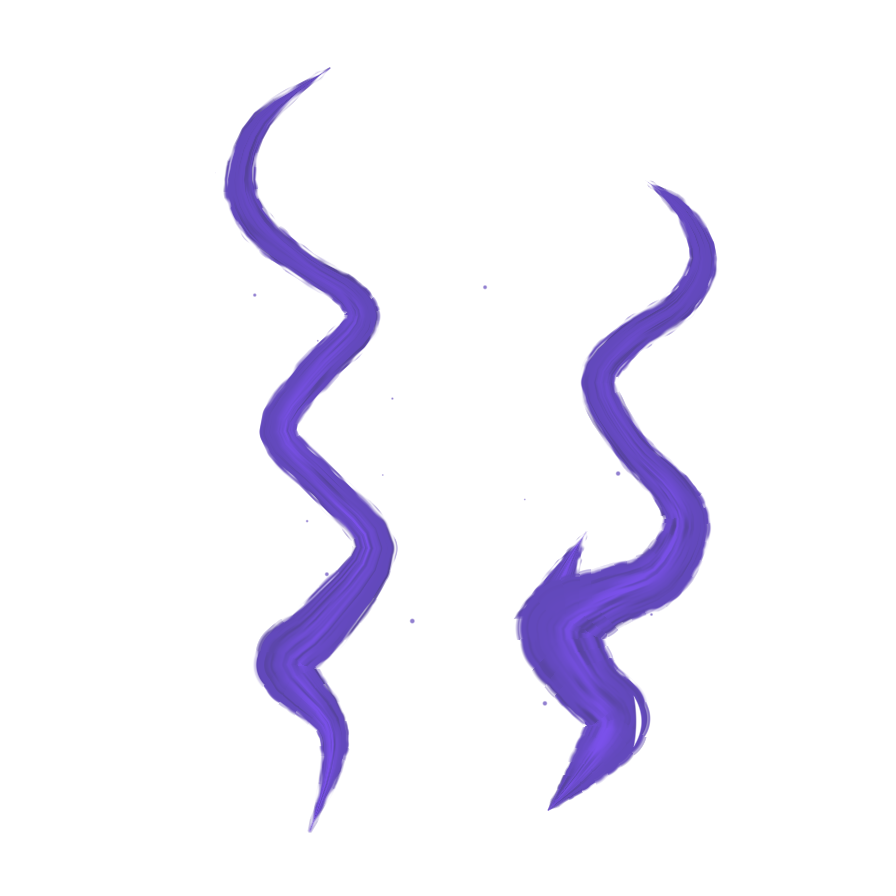
This background is drawn by a Shadertoy shader. Its source:

```glsl
// Two wavy locks of violet hair on white, with a small barb and stray specks.
// Each lock is a Catmull-Rom curve (x, y, half width); the nearest point on it
// gives across/along coordinates that drive fibres, sheen and ragged edges.

const vec3 PAPER  = vec3(1.0);
const vec3 DARK   = vec3(0.33, 0.26, 0.60);
const vec3 BASE   = vec3(0.385, 0.285, 0.735);
const vec3 BRIGHT = vec3(0.49, 0.32, 0.94);

const int   LAST  = 15;           // index of the last knot
const int   REACH = 5;            // curve segments searched around a height
const int   STEPS = 4;            // straight pieces per segment
const float RAGGED      = 0.0045; // depth of the frayed edge
const float FEATHER     = 0.0016; // softness of the edge
const float SHEEN_WIDTH = 0.48;
const float SHEEN_SHIFT = 0.38;   // sheen moves to the inside of a bend
const float SPECK_CELL  = 0.13;
const float DIVIDE      = 0.51;   // x between the two locks

const vec3 LEFT[16] = vec3[16](
    vec3(.368, .924, 0.), vec3(.292, .866, .0105), vec3(.268, .799, .016), vec3(.288, .747, .018),
    vec3(.341, .703, .0145), vec3(.391, .671, .017), vec3(.402, .637, .0195), vec3(.349, .581, .0195),
    vec3(.310, .518, .0195), vec3(.363, .458, .0195), vec3(.419, .388, .022), vec3(.359, .302, .031),
    vec3(.318, .258, .0325), vec3(.368, .195, .018), vec3(.370, .143, .0115), vec3(.346, .073, 0.));
const vec3 RIGHT[16] = vec3[16](
    vec3(.720, .799, 0.), vec3(.763, .764, .009), vec3(.785, .711, .0145), vec3(.759, .660, .017),
    vec3(.703, .622, .018), vec3(.667, .573, .0195), vec3(.703, .503, .018), vec3(.750, .453, .022),
    vec3(.766, .411, .026), vec3(.736, .357, .030), vec3(.677, .332, .034), vec3(.625, .299, .047),
    vec3(.654, .240, .0365), vec3(.690, .198, .035), vec3(.658, .147, .022), vec3(.612, .096, 0.));

// edge: distance to the outline, side: -1..1 across, along: knots from the top
struct Hit { float edge; float side; float along; float bend; };

float hash(vec2 p) { return fract(sin(dot(p, vec2(127.1, 311.7))) * 43758.545); }

float noise(vec2 p) {
    vec2 i = floor(p), f = fract(p);
    f = f * f * (3.0 - 2.0 * f);
    return mix(mix(hash(i), hash(i + vec2(1, 0)), f.x),
               mix(hash(i + vec2(0, 1)), hash(i + vec2(1, 1)), f.x), f.y);
}

float cross2(vec2 a, vec2 b) { return a.x * b.y - a.y * b.x; }

float turn(vec2 a, vec2 b) { return cross2(a, b) / (length(a) * length(b) + 1e-5); }

vec3 knot(bool right, int i) {
    i = clamp(i, 0, LAST);
    return right ? RIGHT[i] : LEFT[i];
}

vec3 catmull(vec3 a, vec3 b, vec3 c, vec3 d, float t) {
    return b + 0.5 * t * (c - a + t * (2.0 * a - 5.0 * b + 4.0 * c - d + t * (3.0 * (b - c) + d - a)));
}

// Nearest point on a lock; knots descend evenly, so height picks the segments
Hit nearest(bool right, vec2 p) {
    Hit hit = Hit(1e3, 0.0, 0.0, 0.0);
    vec2 span = right ? vec2(0.799, 0.096) : vec2(0.924, 0.073);
    int first = int(floor((span.x - p.y) / (span.x - span.y) * float(LAST))) - REACH / 2;
    first = clamp(first, 0, LAST - REACH);
    vec3 k0 = knot(right, first - 1), k1 = knot(right, first), k2 = knot(right, first + 1);
    for (int i = 0; i < REACH; i++) {
        vec3 k3 = knot(right, first + i + 2), a = k1;
        float bend0 = turn(k1.xy - k0.xy, k2.xy - k1.xy), bend1 = turn(k2.xy - k1.xy, k3.xy - k2.xy);
        for (int j = 0; j < STEPS; j++) {
            vec3 b = catmull(k0, k1, k2, k3, float(j + 1) / float(STEPS));
            vec2 ab = b.xy - a.xy;
            float h = clamp(dot(p - a.xy, ab) / dot(ab, ab), 0.0, 1.0);
            vec3 c = mix(a, b, h);
            vec2 off = p - c.xy;
            float d = length(off), t = (float(j) + h) / float(STEPS);
            if (d - c.z < hit.edge)
                hit = Hit(d - c.z, sign(cross2(ab, off)) * d / max(c.z, 0.002),
                          float(first + i) + t, mix(bend0, bend1, t));
            a = b;
        }
        k0 = k1; k1 = k2; k2 = k3;
    }
    return hit;
}

// Curved spike that widens downward into the right lock
Hit barb(vec2 p) {
    float s = (0.406 - p.y) / 0.096, width = 0.028 * clamp(s, 0.0, 1.0);
    float dx = (p.x - 0.654 + s * (0.06 - 0.013 * s)) / 1.15;
    float edge = max(abs(dx) - width, max(-s, s - 1.0) * 0.096);
    return Hit(edge, dx / max(width, 0.002), 8.0 + 3.0 * s, 0.0);
}

// Lay one lock over the colour: frayed cover, fibres, sheen toward the lower end
vec3 paint(vec3 under, Hit hit, float seed, float px) {
    float fray = noise(vec2(hit.edge * 420.0, hit.along * 5.0 + seed));
    float cover = smoothstep(FEATHER + px, -FEATHER - px, hit.edge + RAGGED * (fray - 0.45));
    if (cover <= 0.0) return under;
    vec2 q = vec2(hit.side, hit.along) + seed;
    float fibre = 0.55 * noise(q * vec2(6.0, 1.1)) + 0.45 * noise(q * vec2(13.0, 2.0));
    float x = (hit.side - SHEEN_SHIFT * clamp(1.2 * hit.bend, -1.0, 1.0)) / SHEEN_WIDTH;
    float sheen = exp(-x * x) * smoothstep(0.2, 0.75, fibre);
    sheen *= mix(0.15, 1.0, smoothstep(0.05, 0.7, hit.along / float(LAST)));
    vec3 color = mix(DARK, BASE, smoothstep(0.15, 0.6, fibre + 0.25 * (1.0 - abs(hit.side))));
    return mix(under, mix(color, BRIGHT, 0.9 * sheen), cover);
}

void mainImage(out vec4 fragColor, in vec2 fragCoord) {
    float size = min(iResolution.x, iResolution.y), px = 1.0 / size;
    vec2 p = (fragCoord - 0.5 * iResolution.xy) / size + 0.5;
    vec3 color = PAPER;
    bool right = p.x > DIVIDE;
    vec2 fromCentre = abs(p - (right ? vec2(0.685, 0.45) : vec2(0.345, 0.5)));

    // Specks of stray paint, one in some of the grid cells
    vec2 cell = floor(p / SPECK_CELL);
    if (all(lessThan(abs(p - vec2(0.52, 0.49)), vec2(0.28, 0.32))) && hash(cell + 4.0) > 0.35) {
        vec2 at = (cell + 0.15 + 0.7 * vec2(hash(cell), hash(cell + 9.0))) * SPECK_CELL;
        float radius = mix(0.0006, 0.0026, pow(hash(cell + 5.0), 2.0));
        color = mix(color, BASE, 0.7 * smoothstep(px, -px, distance(p, at) - radius));
    }

    // Locks, each searched only inside its own box
    if (fromCentre.x < 0.13 && fromCentre.y < (right ? 0.37 : 0.44)) {
        if (right) color = paint(color, barb(p), 5.0, px);
        vec3 haired = paint(color, nearest(right, p), right ? 62.0 : 31.0, px);
        // Narrow curved opening in the lowest curl of the right lock
        vec2 g = p - vec2(0.713, 0.195);
        float gap = max(abs(g.x + 7.0 * g.y * g.y) - 0.003 * (1.0 - pow(g.y / 0.028, 2.0)), abs(g.y) - 0.028);
        color = mix(color, haired, smoothstep(-px, px, gap));
    }
    fragColor = vec4(color, 1.0);
}
```
